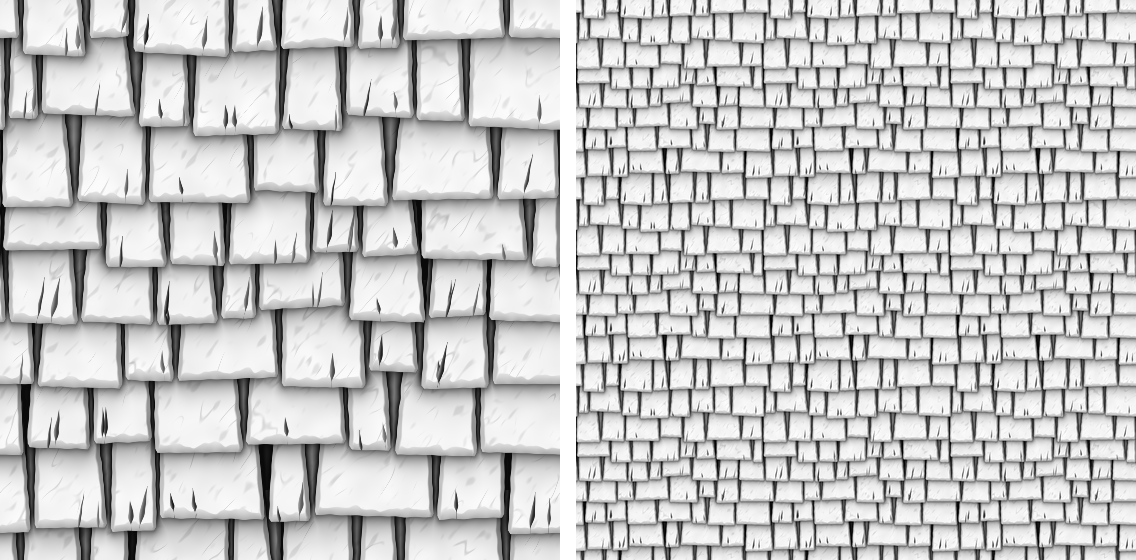
Left, the tile; right, the same tile 3 across and 3 down.
This texture map is drawn by a three.js fragment shader. Its source:

```glsl
varying vec2 vUv;

float wrap(float i, float n) { return i - n * floor((i + 0.5) / n); }

vec2 hash2(vec2 p) {
  vec3 a = fract(p.xyx * vec3(0.1031, 0.1030, 0.0973));
  a += dot(a, a.yzx + 33.33);
  return fract((a.xx + a.yz) * a.zy);
}

float corner(vec2 cell, vec2 f, vec2 o) {
  return dot(hash2(cell + o) * 2.0 - 1.0, f - o);
}

float gradientNoise(vec2 p) {
  vec2 c = floor(p), f = p - c;
  vec2 u = f * f * f * (f * (f * 6.0 - 15.0) + 10.0);
  return mix(mix(corner(c, f, vec2(0, 0)), corner(c, f, vec2(1, 0)), u.x),
             mix(corner(c, f, vec2(0, 1)), corner(c, f, vec2(1, 1)), u.x), u.y);
}

// Uneven joint positions along a row, in column units
float joint(float i, float n, float row) {
  return i + 0.66 * (hash2(vec2(wrap(i, n) + 3.0, row + 11.0)).x - 0.5);
}

// Tapered splits running up from the lower edge
float splitWood(float tone, vec2 q, float width, vec2 id) {
  for (float j = 0.0; j < 3.0; j++) {
    vec2 a = hash2(id + vec2(71.0, 19.0 + j * 23.0));
    vec2 b = hash2(id + vec2(31.0 + j * 13.0, 97.0));
    if (a.x > 0.42) continue;
    float x = q.x - (a.y - 0.5) * 0.75 * width - (b.x - 0.4) * 0.4 * q.y;
    float t = (q.y - 0.016 * step(0.35, b.y)) / (0.025 + 0.045 * b.x);
    float w = 0.003 + 0.004 * b.y;
    float open = w * (1.0 - t) * smoothstep(-0.15, 0.3, t);
    float mask = smoothstep(0.001, -0.001, abs(x) - open) * step(0.0, 1.0 - t);
    tone = mix(tone, mix(0.72, 0.08 + 0.35 * a.y, smoothstep(-w, w * 0.4, x)), mask);
  }
  return tone;
}

// Face of one shingle; q starts at its lower edge, side is negative inside
float shingleFace(vec2 q, float side, float width, vec2 id) {
  vec2 seed = id * 37.0 + 90.0;
  vec2 s = vec2(q.x * 0.8 - q.y * 0.6, q.x * 0.6 + q.y * 0.8);
  float broad = gradientNoise(q * 22.0 + seed);
  float chip = gradientNoise(q * vec2(55.0, 30.0) + seed + 7.0);
  float tone = 0.97 + 0.05 * broad - 0.10 * smoothstep(0.07, 0.17, q.y);

  // Worn dents and diagonal creases
  float crease = abs(gradientNoise(s * vec2(42.0, 11.0) + seed + 15.0));
  tone -= 0.13 * smoothstep(0.045, 0.0, crease) * smoothstep(0.0, 0.3, broad);
  tone -= 0.09 * smoothstep(0.22, 0.5, gradientNoise(s * vec2(80.0, 28.0) + seed));

  // Chipped bevels on the sides and the lower edge
  float sideWidth = 0.007 + 0.004 * chip;
  float sideTone = mix(0.78, 0.58, step(0.0, q.x)) + 0.12 * broad;
  tone = mix(tone, sideTone, smoothstep(-sideWidth - 0.002, -sideWidth + 0.002, side));
  float lip = 0.014 + 0.013 * chip + 0.005 * broad;
  float lipTone = mix(0.68, 0.86, clamp(q.y / lip, 0.0, 1.0)) + 0.12 * chip;
  float onLip = smoothstep(lip + 0.0015, lip - 0.0015, q.y);
  tone = mix(tone, lipTone, onLip * smoothstep(0.0, -0.006, side + q.y * 0.35));
  return splitWood(tone, q, width, id);
}

void main() {
  float tone = 0.3;

  // Lower rows first, each higher row lies over them
  for (float k = -2.0; k < 1.5; k++) {
    float row = floor(vUv.y * 8.0) + k;
    float r = wrap(row, 8.0);
    float n = (r < 2.5 || r == 5.0) ? 7.0 : 8.0;
    float shift = hash2(vec2(r + 5.0, 43.0)).y;
    float column = floor(vUv.x * n + shift);
    float nearest = 9.0, light = 1.0, side = 0.0, width = 0.1;
    vec2 local = vec2(0.0), id = vec2(0.0);

    for (float c = -1.0; c < 1.5; c++) {
      float i = column + c;
      float left = (joint(i, n, r) - shift) / n;
      float right = (joint(i + 1.0, n, r) - shift) / n;
      vec2 tile = vec2(wrap(i, n), r);
      vec2 a = hash2(tile + vec2(17.0, 61.0));
      vec2 b = hash2(tile + vec2(53.0, 29.0));
      float base = (row + 0.4 + 0.22 * sin(r * 0.785398 + 0.5) + 0.3 * (a.x - 0.5)) / 8.0;

      // Leaning, tapered outline with rough edges and clipped corners
      vec2 q = vUv - vec2(0.5 * (left + right), base);
      q += vec2((a.y - 0.5) * 0.09 * q.y, (b.x - 0.5) * 0.11 * q.x);
      q += 0.0025 * gradientNoise(q * 45.0 + tile * 21.0 + 60.0);
      float edge = abs(q.x) - 0.5 * (right - left) + 0.003 + (0.015 + 0.06 * b.y) * q.y;
      edge = max(edge, edge + 0.004 - 0.6 * q.y);
      float d = max(edge, -q.y);
      if (d > 0.0) d = length(max(vec2(edge, -q.y), 0.0));

      // Deep shade in the gaps, softer shade under the lower edge
      float depth = mix(0.46, 0.86, smoothstep(0.0, 0.03, q.y));
      float reach = max(d, 0.0);
      light = min(light, 1.0 - depth * exp(-reach / 0.012) - 0.12 * exp(-reach / 0.035));
      if (d < nearest) {
        nearest = d;
        local = q;
        side = edge;
        width = right - left;
        id = tile;
      }
    }
    float cover = smoothstep(0.001, -0.001, nearest);
    tone = mix(tone * light, shingleFace(local, side, width, id), cover);
  }
  gl_FragColor = vec4(vec3(clamp(tone, 0.04, 1.0)), 1.0);
}
```
